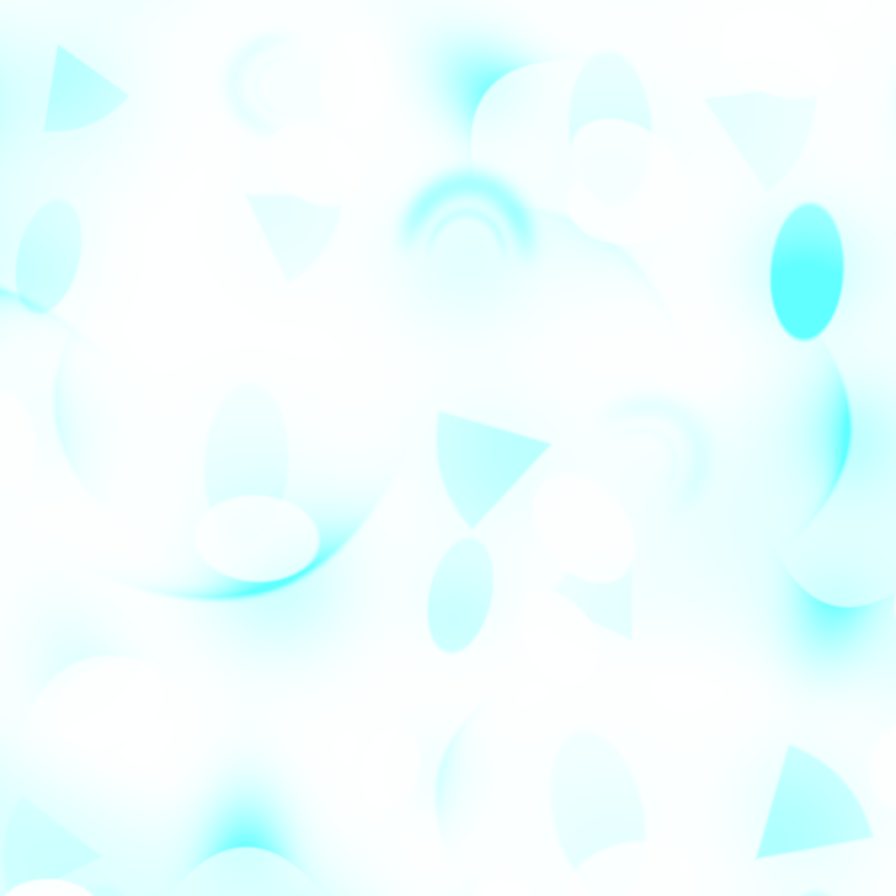
A WebGL 1 fragment shader for this background:

```glsl
precision highp float;
// Pale cyan shading marks scattered on white: moons, arcs, wedges, ovals, streaks.
// One mark sits in each cell of a jittered grid; each has a crisp side and a soft
// halo. Layered sines add a faint wash, and some ovals clear it back to white.
uniform vec2 u_resolution;

#define GRID 5.0          // cells across the canvas
#define SIZE_MIN 0.055    // mark radius, in canvas units
#define SIZE_MAX 0.092
#define FAINT 0.07        // tint of the weakest mark
#define STRONG 0.58       // extra tint of the strongest mark
#define HALO 0.35         // halo tint relative to its mark
#define EDGE 0.04         // softness of crisp edges, in mark radii
#define WASH 0.11         // strongest background tint
#define MAX_TINT 0.62

vec2 hash2(vec2 cell) {
  vec2 k = vec2(dot(cell, vec2(127.1, 311.7)), dot(cell, vec2(269.5, 183.3)));
  return fract(sin(k) * 43758.545);
}

float crisp(float d) {
  return smoothstep(-EDGE, EDGE, d);
}

float gauss(float x) {
  return exp(-x * x);
}

// Dark along a curved edge, fading away on one side
float moon(vec2 p) {
  float d = p.y + 0.45 * p.x * p.x + 0.25;
  return crisp(d) * exp(-1.5 * max(d, 0.0)) * gauss(1.3 * p.x);
}

// Part of a blurred ring with a thin inner echo
float arc(vec2 p) {
  float r = length(p * vec2(1.0, 0.8));
  float ring = gauss((r - 0.8) / 0.16) + 0.4 * gauss((r - 0.5) / 0.06);
  return ring * smoothstep(-0.2, 0.9, p.y / max(r, 0.01));
}

// Triangle with a sharp tip and a bowed base, deepening to the tip
float wedge(vec2 p) {
  float sides = 0.62 * (0.9 - p.x) - abs(p.y);
  float base = p.x + 0.65 - 0.3 * p.y * p.y;
  return crisp(sides) * crisp(base) * mix(0.6, 1.0, smoothstep(-0.6, 0.9, p.x));
}

// Upright ellipse, filled by a gradient
float oval(vec2 p) {
  float d = 0.9 - length(p * vec2(1.6, 0.85));
  return smoothstep(-0.06, 0.06, d) * mix(0.55, 1.0, smoothstep(0.7, -0.7, p.y));
}

// Long bent taper, sharp on one side and feathered on the other
float streak(vec2 p) {
  float d = p.y - 0.22 * p.x * p.x;
  float feather = 0.12 + 0.13 * clamp(p.x + 1.0, 0.0, 2.0);
  float side = d > 0.0 ? exp(-d / feather) : gauss(d / 0.07);
  return side * gauss(0.9 * p.x);
}

float markShape(vec2 p, float kind) {
  if (kind < 1.0) return moon(p);
  if (kind < 2.0) return arc(p);
  if (kind < 3.0) return wedge(p);
  if (kind < 4.0) return oval(p);
  return streak(p);
}

float washTint(vec2 uv) {
  float waves = sin(5.0 * uv.x + 1.3 + 1.5 * sin(3.0 * uv.y))
              + sin(7.0 * uv.y - 3.0 * uv.x + 0.8 * sin(6.0 * uv.x) + 2.0);
  waves += 0.6 * (0.5 - uv.y);
  return WASH * smoothstep(0.5, 2.1, waves);
}

void main() {
  vec2 uv = gl_FragCoord.xy / min(u_resolution.x, u_resolution.y);
  vec2 home = floor(uv * GRID);
  float marks = 0.0;
  float cleared = 0.0;

  // Gather the marks of this cell and its neighbours
  for (int j = -1; j <= 1; j++) {
    for (int i = -1; i <= 1; i++) {
      vec2 cell = home + vec2(float(i), float(j));
      vec2 rnd = hash2(cell);
      vec2 look = hash2(cell + 37.0);
      float id = cell.x + GRID * cell.y;
      float rank = fract(id * 0.618034 + 0.21);   // evenly spread strengths
      float kind = 5.0 * fract(id * 0.75488 + 0.4);

      vec2 center = (cell + 0.25 + 0.5 * rnd) / GRID;
      float turn = 6.2832 * look.x;
      if (kind >= 3.0 && kind < 4.0) turn = 0.5 * (look.x - 0.5);
      float c = cos(turn);
      float s = sin(turn);
      vec2 p = mat2(c, -s, s, c) * (uv - center) / mix(SIZE_MIN, SIZE_MAX, look.y);

      float strength = FAINT + STRONG * rank * rank * rank;
      float halo = HALO * exp(-1.1 * dot(p, p));
      marks += strength * (markShape(p, kind) + halo);

      // A white oval lies beside each weaker mark
      vec2 q = (p - vec2(0.2, -1.0)) * vec2(0.9, 1.3);
      cleared = max(cleared, crisp(0.75 - length(q)) * step(rank, 0.45));
    }
  }

  float tint = washTint(uv) * (1.0 - cleared) + marks * (1.0 - 0.8 * cleared);
  tint = min(tint + 0.004, MAX_TINT);
  gl_FragColor = vec4(1.0 - tint, 1.0, 1.0, 1.0);
}
```
